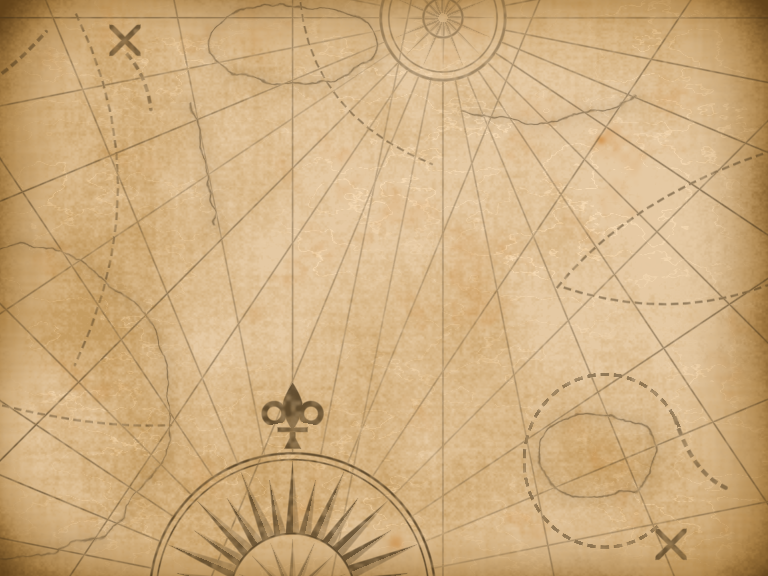
Write a Shadertoy shader that draws this background.

```glsl
const vec3 LIGHT = vec3(.90, .79, .64), PAPER = vec3(.845, .71, .52);
const vec3 SHADE = vec3(.77, .61, .38), BURNT = vec3(.62, .45, .21);
const vec3 CHAR = vec3(.34, .22, .07), INK = vec3(.27, .20, .10);
const vec3 RUST = vec3(.78, .46, .12);
const vec2 ROSE = vec2(.508, -.035), DIAL = vec2(.769, .969);
const float ROSE_R = .248, DIAL_R = .108, DASH = .021, LINE = .0013, TAU = 6.2832;

float hash(vec2 p) { return fract(sin(dot(p, vec2(127.1, 311.7))) * 43758.5453); }

float noise(vec2 p) {
  vec2 i = floor(p), f = fract(p);
  f *= f * (3. - 2. * f);
  return mix(mix(hash(i), hash(i + vec2(1, 0)), f.x),
    mix(hash(i + vec2(0, 1)), hash(i + 1.), f.x), f.y);
}

float fbm(vec2 p) {
  float sum = 0., amp = .5;
  for (int i = 0; i < 5; i++, amp *= .5) {
    sum += amp * noise(p);
    p = mat2(1.6, 1.2, -1.2, 1.6) * p + 7.3;
  }
  return sum;
}

float stroke(float d, float w) {
  float px = 1. / iResolution.y;
  return 1. - smoothstep(w - px, w + px, d);
}

float ring(float r, float radius, float w) { return stroke(abs(r - radius), w); }

float blob(vec2 p, float x, float y, float rx, float ry) {
  vec2 q = (p - vec2(x, y)) / vec2(rx, ry);
  return exp(-dot(q, q));
}

float dashes(float x) { return 1. - smoothstep(.27, .37, abs(fract(x) - .5)); }

// Distance to a quadratic curve, and arc length there
vec2 curve(vec2 p, vec2 a, vec2 b, vec2 c) {
  vec2 best = vec2(9, 0), from = a;
  float len = 0.;
  for (int i = 1; i <= 10; i++) {
    float t = float(i) / 10.;
    vec2 to = mix(mix(a, b, t), mix(b, c, t), t), s = to - from;
    float h = clamp(dot(p - from, s) / dot(s, s), 0., 1.);
    float d = length(p - from - s * h), l = length(s);
    if (d < best.x) best = vec2(d, len + h * l);
    len += l;
    from = to;
  }
  return best;
}

float route(vec2 p, float ax, float ay, float bx, float by, float cx, float cy, float w) {
  vec2 v = curve(p, vec2(ax, ay), vec2(bx, by), vec2(cx, cy));
  return stroke(v.x, w) * dashes(v.y / DASH);
}

// Thin shoreline with a soft wash
float coast(float d) { return .4 * stroke(d, LINE) + .09 * exp(-d * 70.); }

float isle(vec2 p, float x, float y, float rx, float ry) {
  vec2 size = vec2(rx, ry), q = (p - vec2(x, y)) / size;
  float k = length(q);
  return coast(abs(k - 1.) * k / max(length(q / size), .01));
}

float rhumbs(vec2 q, float inner) {
  float r = length(q), a = atan(q.y, q.x), gap = TAU / 32., k = round(a / gap);
  return stroke(abs(sin(a - k * gap)) * r, LINE) * step(inner, r) * (.6 + .4 * hash(vec2(k, inner)));
}

// Sixteen tapered points, each half dark and half pale
float star(vec2 q, float turn, float r0, float r1, float w) {
  float r = length(q), a = atan(q.y, q.x) / TAU * 16. + turn;
  float side = (fract(a) - .5) * TAU / 16. * r;
  return stroke(abs(side), w * (r1 - r) / (r1 - r0)) * step(r0, r) * step(r, r1) * (side > 0. ? .9 : .4);
}

float crossMark(vec2 p, float x, float y) {
  vec2 q = abs(p - vec2(x, y));
  return stroke(abs(q.x - q.y) * .707, .0045) * stroke(max(q.x, q.y), .027);
}

// Petal, curls, band and foot
float finial(vec2 p) {
  vec2 q = vec2(abs(p.x - ROSE.x), p.y);
  float petal = stroke(q.x, .018 * (1. - pow(abs(q.y - .294) / .042, 1.5)));
  float curl = ring(length(q - vec2(.032, .282)), .017, .005) * step(.27, q.y + q.x * .2);
  float band = stroke(max(q.x - .026, abs(q.y - .254) - .004), 0.);
  float foot = stroke(max(q.x - .5 * max(.25 - q.y, .01), abs(q.y - .236) - .015), 0.);
  return max(max(petal, curl), max(band, foot));
}

void mainImage(out vec4 fragColor, in vec2 fragCoord) {
  vec2 p = fragCoord / iResolution.y, c = fragCoord / iResolution.xy * 2. - 1.;

  // Mottled paper, fibres
  float patches = fbm(p * 5. + 3.), fine = noise(p * 150.) + noise(p * 290.) - 1.;
  float fibre = noise(p * vec2(18, 160)) + noise(p * vec2(130, 25)) - 1.;
  float glow = blob(p, 1.13, .62, .17, .17) + blob(p, .06, .25, .14, .14) + .6 * blob(p, .7, .62, .4, .3);
  float land = blob(p, .1, .43, .13, .1) + blob(p, 1.05, .19, .09, .06) + .7 * blob(p, .5, .92, .12, .07);
  float tone = 1.1 + 2.4 * (patches - .48) + .64 * glow - .76 * land + .52 * fine + .34 * fibre;
  vec3 col = mix(SHADE, PAPER, clamp(tone, 0., 1.));
  col = mix(col, LIGHT, clamp(tone - 1., 0., 1.));

  // Pale scratches and rust stains
  float ridge = 1. - abs(2. * fbm(p * vec2(14, 26) + 9.) - .97);
  col += .07 * smoothstep(.96, 1., ridge) * noise(p * 9.);
  float rust = blob(p, .6, .727, .014, .012) + blob(p, 1.045, .755, .018, .02) + blob(p, .686, .055, .012, .016)
    + blob(p, 1.045, .205, .016, .02) + .3 * smoothstep(.6, .75, fbm(p * 11.));
  col = mix(col, RUST, .6 * min(rust * noise(p * 70.), 1.));

  // Burnt border
  float edge = pow(abs(c.x), 7.) + .75 * pow(abs(c.y), 7.) + .45 * (patches - .5) * dot(c, c);
  edge += .12 * fine - .35 * blob(p, 0., .27, .12, .18);
  col = mix(col, BURNT, .85 * smoothstep(.15, 1.15, edge));
  col = mix(col, CHAR, .85 * smoothstep(.75, 1.75, edge));

  // Rhumb lines and shorelines
  vec2 q = p - ROSE, s = p - DIAL;
  float ink = max(rhumbs(q, ROSE_R), rhumbs(s, DIAL_R)) * (.3 + .4 * abs(c.x));
  vec2 w = p + .035 * (vec2(fbm(p * 16.), fbm(p * 16. + 40.)) - .48);
  float shore = isle(w, .03, .3, .265, .27) + isle(w, .51, .925, .145, .07) + isle(w, 1.04, .21, .105, .075)
    + coast(curve(w, vec2(.335, .82), vec2(.36, .75), vec2(.375, .6)).x)
    + coast(curve(w, vec2(.8, .81), vec2(.95, .75), vec2(1.1, .835)).x);
  ink = max(ink, min(shore, .5));

  // Dashed routes and crosses
  float trail = route(p, .13, .98, .28, .68, .13, .366, .002)
    + route(p, .964, .497, 1.09, .655, 1.333, .736, .002)
    + route(p, .975, .502, 1.16, .44, 1.333, .505, .002)
    + route(p, 0., .297, .17, .255, .297, .262, .002)
    + route(p, .521, 1., .54, .8, .75, .715, .0016)
    + route(p, .217, .91, .255, .87, .262, .81, .003)
    + route(p, 0., .87, .04, .9, .08, .945, .003)
    + route(p, 1.17, .28, 1.2, .18, 1.26, .153, .0035);
  vec2 bay = (p - vec2(1.05, .2)) / vec2(.14, .15);
  float turn = atan(bay.y, bay.x);
  trail += ring(length(bay), 1., .02) * dashes(turn * 38. / TAU) * step(.6, abs(turn + .2));
  ink = max(ink, .5 * min(trail, 1.));
  ink = max(ink, .7 * max(crossMark(p, .217, .93), crossMark(p, 1.165, .055)));

  // Compass rose and small dial
  float r = length(q), rs = length(s);
  float rose = max(star(q, .5, .108, .234, .0125), star(q, 0., .108, .205, .011));
  rose = max(rose, .6 * star(q, .5, .03, .1, .006));
  rose = max(rose, ring(r, ROSE_R, .002) + ring(r, .237, LINE) + ring(r, .109, .002));
  float dial = ring(rs, DIAL_R, .0025) + ring(rs, .094, LINE) + ring(rs, .034, .002);
  dial = max(dial, .7 * star(s, .5, .008, .088, .004));
  ink = max(ink, max(.8 * max(rose, finial(p)), .4 * dial));

  // Worn ink
  ink *= .6 + .4 * smoothstep(.2, .7, noise(p * 110.) * .6 + patches * .5);
  fragColor = vec4(mix(col, INK, ink), 1);
}
```
